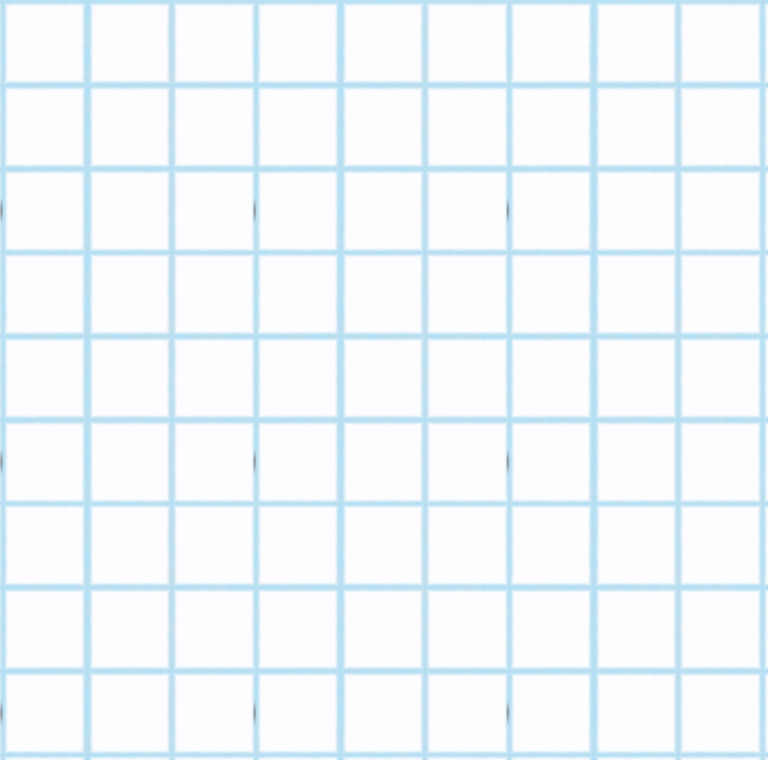
Give the GLSL for this pattern, as a Shadertoy shader.

```glsl
#define CELLS vec2(9.10, 9.08)
#define ORIGIN vec2(0.0039, 0.0068)
#define COLUMN_WIDTHS vec3(0.036, 0.047, 0.040)
#define ROW_WIDTHS vec3(0.034, 0.040, 0.040)
#define SOFTNESS 0.031
#define ROUGHNESS 0.005
#define PAPER vec3(0.992, 0.991, 1.0)
#define INK vec3(0.705, 0.876, 0.955)
#define FADED_INK vec3(0.775, 0.865, 0.915)
#define SMUDGE vec3(0.53, 0.53, 0.56)
#define BLOCK 3.0

vec2 hashGradient(vec2 p) {
    vec3 q = fract(vec3(p.xyx) * vec3(0.1031, 0.1030, 0.0973));
    q += dot(q, q.yzx + 33.33);
    float angle = 6.28318 * fract((q.x + q.y) * q.z);
    return vec2(cos(angle), sin(angle));
}

// Gradient noise whose lattice wraps after the given period
float gradientNoise(vec2 p, vec2 period) {
    vec2 i = floor(p), f = fract(p);
    vec2 u = f * f * f * (f * (f * 6.0 - 15.0) + 10.0);
    vec4 corner;
    for (int n = 0; n < 4; n++) {
        vec2 o = vec2(n & 1, n >> 1);
        corner[n] = dot(hashGradient(mod(i + o, period)), f - o);
    }
    return mix(mix(corner.x, corner.y, u.x), mix(corner.z, corner.w, u.x), u.y);
}

// Noise that repeats with every block of cells
float blockNoise(vec2 g, float frequency) {
    return gradientNoise(g * frequency, vec2(BLOCK * frequency));
}

float softLine(float dist, float halfWidth, float pixel) {
    float soft = max(SOFTNESS, 0.75 * pixel);
    return 1.0 - smoothstep(halfWidth - soft, halfWidth + soft, abs(dist));
}

void mainImage(out vec4 fragColor, in vec2 fragCoord) {
    vec2 g = (fragCoord / iResolution.xy - ORIGIN) * CELLS;
    vec2 pixel = CELLS / iResolution.xy;
    vec2 index = round(g);
    vec2 dist = g - index;
    ivec2 kind = ivec2(index) % int(BLOCK);

    // Ruled lines with a dense core, a pale fringe and uneven edges
    float fine = blockNoise(g, 22.0);
    float rough = ROUGHNESS * (fine + blockNoise(g, 9.0));
    float column = softLine(dist.x, COLUMN_WIDTHS[kind.x] + rough, pixel.x);
    float row = softLine(dist.y, ROW_WIDTHS[kind.y] + rough, pixel.y);

    // Uneven ink, greyer on every third column
    float wear = 0.2 + 0.6 * blockNoise(g + 0.37, 5.0) + 0.45 * fine;
    float greyColumn = kind.x == 2 ? 0.4 : 0.0;
    float fade = clamp(wear + greyColumn * column * (1.0 - row), 0.0, 1.0);
    vec3 ink = mix(INK, FADED_INK, fade);
    vec3 color = mix(PAPER, ink, max(column, row));

    // Narrow smudge beside the first column of each block
    vec2 offset = vec2(dist.x + 0.018, mod(g.y, BLOCK) - 0.5);
    float smudge = 1.0 - smoothstep(0.0, 1.0, length(offset / vec2(0.028, 0.18)));
    smudge *= kind.x == 0 && index.x < CELLS.x - 1.0 ? 0.85 : 0.0;
    color = mix(color, SMUDGE, smudge);

    fragColor = vec4(color, 1.0);
}
```
